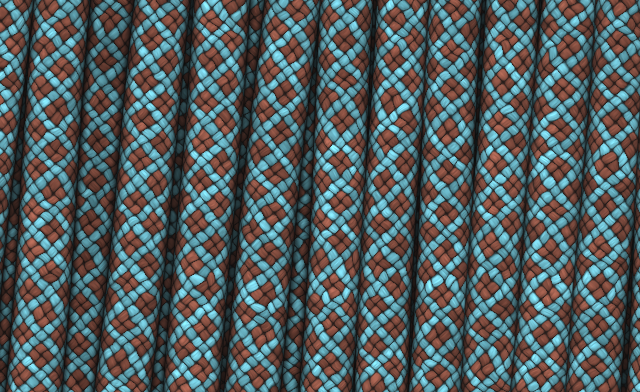
Reproduce this texture procedurally as a WebGL 1 fragment shader.

```glsl
precision highp float;
// Slanted braided ropes lying side by side, with darker ropes in the wide gaps.
// Each rope is a shaded cylinder wrapped in a diagonal lattice of yarn tufts:
// two of every three strands are brown, giving brown diamonds in a blue net.

uniform vec2 u_resolution;

#define BLUE vec3(0.41, 0.70, 0.765)
#define BROWN vec3(0.515, 0.305, 0.25)
#define CREVICE vec3(0.10, 0.10, 0.10)
#define RADIUS 0.0420
#define TIGHT_SPACING 0.0848
#define LOOSE_SPACING 0.1003
#define DIAMOND_ANGLE 1.52
#define DIAMOND_HEIGHT 0.064
#define TUFT_SIZE vec2(0.50, 0.42)
#define BACK_LIGHT 0.76

float hash(vec2 p) {
  vec3 q = fract(vec3(p.xyx) * 0.1031);
  q += dot(q, q.yzx + 33.33);
  return fract((q.x + q.y) * q.z);
}

float noise(vec2 p) {
  vec2 c = floor(p), f = fract(p);
  f = f * f * (3.0 - 2.0 * f);
  return mix(mix(hash(c), hash(c + vec2(1.0, 0.0)), f.x),
             mix(hash(c + vec2(0.0, 1.0)), hash(c + 1.0), f.x), f.y);
}

// Layout of the front ropes: loose on the left, tight on the right
float isLoose(float i) { return step(i, 3.5); }

float swell(float i) { return exp(-(i - 8.3) * (i - 8.3)); }

float ropeCenter(float i) {
  float loose = 0.424 - LOOSE_SPACING * (3.0 - i) - 0.048 * step(i, 0.5);
  return mix(0.527 + TIGHT_SPACING * (i - 4.0), loose, isLoose(i));
}

float ropeSlope(float i) {
  float loose = 0.090 - 0.015 * cos(3.14159 * i);
  return mix(0.055 + 0.032 * swell(i), loose, isLoose(i));
}

float ropeRadius(float i) {
  return RADIUS + 0.0025 * isLoose(i) + 0.003 * swell(i);
}

// Signed offset from the rope axis, in radii
float acrossRope(vec2 p, float center, float slope, float radius) {
  float bend = 0.002 * sin(9.0 * p.y + 40.0 * center);
  return (p.x - center - slope * p.y - bend) / radius;
}

// Yarn tufts on the lattice; blur is the pixel size in tuft units
vec3 braid(vec2 lattice, float blur, float seed) {
  vec2 cell = floor(lattice);
  vec2 f = lattice - cell - 0.5;
  float upperSide = f.x - f.y;
  float crossing = step(1.0, mod(cell.x + cell.y + 0.5, 2.0));
  vec2 strand = mix(f, f.yx, crossing);

  vec2 inBrown = step(mod(cell + 0.5, 3.0), vec2(2.0));
  vec3 yarn = mix(BLUE, BROWN, inBrown.x * inBrown.y);

  vec2 corner = max(abs(strand) - TUFT_SIZE + 0.27, 0.0);
  float tuft = 1.0 - smoothstep(-blur, blur, length(corner) - 0.27);
  float fibre = noise(strand * vec2(2.0, 8.0) + cell * 7.0 + seed);
  float tone = 0.85 + 0.28 * hash(cell + seed);
  float light = 1.07 - 0.75 * dot(f, f) + 0.2 * upperSide;
  yarn *= tone * light * (0.88 + 0.24 * fibre);
  return mix(0.6 * CREVICE + 0.25 * yarn, yarn, tuft);
}

// One rope as colour and coverage
vec4 rope(vec2 p, float center, float slope, float radius, float seed) {
  float pixel = 1.0 / u_resolution.x;
  float x = acrossRope(p, center, slope, radius);
  float edge = pixel / radius;
  float cover = 1.0 - smoothstep(1.0 - edge, 1.0 + edge, abs(x));
  x = clamp(x, -0.995, 0.995);
  float facing = sqrt(1.0 - x * x);

  // Unroll the cylinder into turns and lengths of one diamond
  float along = p.y + slope * (p.x - center);
  float wobble = 0.12 * noise(vec2(along * 25.0, seed));
  float turn = asin(x) / DIAMOND_ANGLE + hash(vec2(seed, 3.0)) + wobble;
  float run = along / DIAMOND_HEIGHT + hash(vec2(seed, 8.0)) + wobble;
  vec2 lattice = 3.0 * vec2(turn + run, turn - run);
  lattice += 0.35 * vec2(noise(lattice * 0.9 + seed),
                         noise(lattice * 0.9 + seed + 31.0));

  float blur = min(3.2 * pixel / (DIAMOND_HEIGHT * 0.75 * facing), 0.4);
  float shade = 0.10 + 0.92 * smoothstep(0.0, 0.95, facing) - 0.10 * x * facing;
  shade *= 0.93 + 0.14 * noise(vec2(along * 14.0, seed + 5.0));
  vec3 haze = 0.05 * vec3(1.0 - facing);
  return vec4(braid(lattice, blur, seed) * shade + haze, cover);
}

void main() {
  vec2 p = gl_FragCoord.xy / u_resolution.x;
  p.y -= 0.5 * u_resolution.y / u_resolution.x;

  vec3 ground = CREVICE * 0.6;
  vec4 front = vec4(0.0);
  float shadow = 1.0;
  for (int n = -1; n < 12; n++) {
    float i = float(n);
    float center = ropeCenter(i), slope = ropeSlope(i), radius = ropeRadius(i);

    // A back rope lies midway between two front ropes
    vec4 back = rope(p, 0.5 * (center + ropeCenter(i - 1.0)),
                     0.5 * (slope + ropeSlope(i - 1.0)), RADIUS, i + 40.0);
    ground = mix(ground, back.rgb * BACK_LIGHT, back.a);

    vec4 top = rope(p, center, slope, radius, i + 11.0);
    front = mix(front, vec4(top.rgb, 1.0), top.a);
    float gap = abs(acrossRope(p, center, slope, radius));
    shadow *= smoothstep(0.85, 1.3, gap);
  }
  ground = mix(0.5 * CREVICE, ground, shadow);
  gl_FragColor = vec4(mix(ground, front.rgb, front.a), 1.0);
}
```
